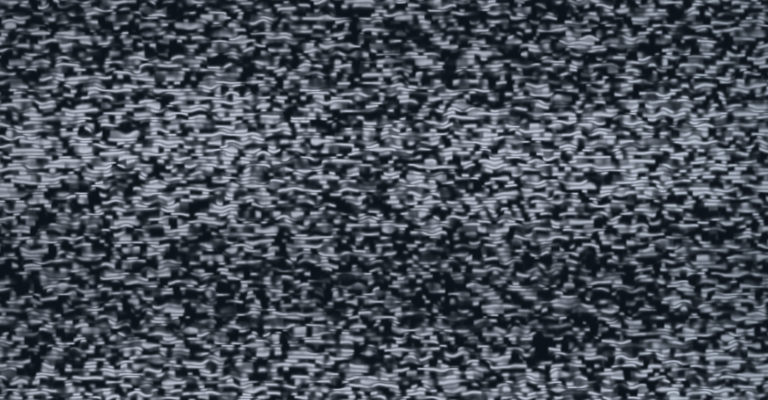
Write a Shadertoy shader that draws this texture.

```glsl
// Analog television static: soft horizontal dashes on scan rows with slow brightness bands.
#define ROWS 100.0          // scan rows per canvas height
#define GRAINS 66.0         // grain cells per canvas height
#define BEAM 0.36           // beam spread, in rows
#define WOBBLE 0.55         // vertical row displacement, in rows
#define THRESHOLD 0.53      // signal level at half brightness
#define SOFTNESS 0.25       // half width of the grain edges
#define BAND_PERIOD 0.68    // height of one dark and bright band
#define BAND_DEPTH 0.055    // strength of the bands
#define DARK vec3(0.045, 0.072, 0.098)
#define LIGHT vec3(0.675, 0.695, 0.750)

float hash(vec2 p) {
    vec3 q = fract(vec3(p.xyx) * 0.1031);
    q += dot(q, q.yzx + 33.33);
    return fract((q.x + q.y) * q.z);
}

// Smooth noise along a single row
float rowNoise(float x, float row) {
    float cell = floor(x);
    float blend = smoothstep(0.0, 1.0, x - cell);
    return mix(hash(vec2(cell, row)), hash(vec2(cell + 1.0, row)), blend);
}

// Smooth noise over the plane
float planeNoise(vec2 p) {
    float row = floor(p.y);
    float blend = smoothstep(0.0, 1.0, p.y - row);
    return mix(rowNoise(p.x, row), rowNoise(p.x, row + 1.0), blend);
}

// Short grains mixed with longer dashes, shifted randomly per row
float rowSignal(float x, float row, float bias) {
    float t = x * GRAINS + 41.0 * hash(vec2(row, 7.0));
    float level = mix(rowNoise(t, row), rowNoise(t * 0.47, row + 500.0), 0.35);
    return smoothstep(THRESHOLD - SOFTNESS, THRESHOLD + SOFTNESS, level + bias);
}

void mainImage(out vec4 fragColor, in vec2 fragCoord) {
    vec2 p = fragCoord / iResolution.y;
    vec2 uv = fragCoord / iResolution.xy;

    // Slow bands and faint patches
    float band = cos(6.2832 * (p.y - 0.64 + 0.03 * uv.x) / BAND_PERIOD);
    float patches = planeNoise(p * vec2(5.0, 9.0) + 20.0) - 0.5;
    float bias = BAND_DEPTH * band + 0.07 * patches;

    // Sum the glow of the nearest rows
    float wobble = planeNoise(p * vec2(38.0, 55.0) + 90.0) - 0.5;
    float y = p.y * ROWS + 2.0 * WOBBLE * wobble + 10.0;
    float glow = 0.0;
    for (int k = -1; k <= 1; k++) {
        float row = floor(y) + float(k);
        float d = (y - row - 0.5) / BEAM;
        glow += rowSignal(p.x, row, bias) * exp(-0.5 * d * d);
    }

    // Phosphor tint, band gain and darker sides
    float edge = smoothstep(0.0, 0.12, uv.x) * smoothstep(1.0, 0.88, uv.x);
    float gain = (1.0 + 0.07 * band) * mix(0.88, 1.0, edge);
    vec3 color = mix(DARK, LIGHT, min(glow * gain, 1.12));
    color += vec3(-0.015, 0.004, 0.006) * smoothstep(0.5, 1.0, uv.x) * glow;
    fragColor = vec4(color, 1.0);
}
```
